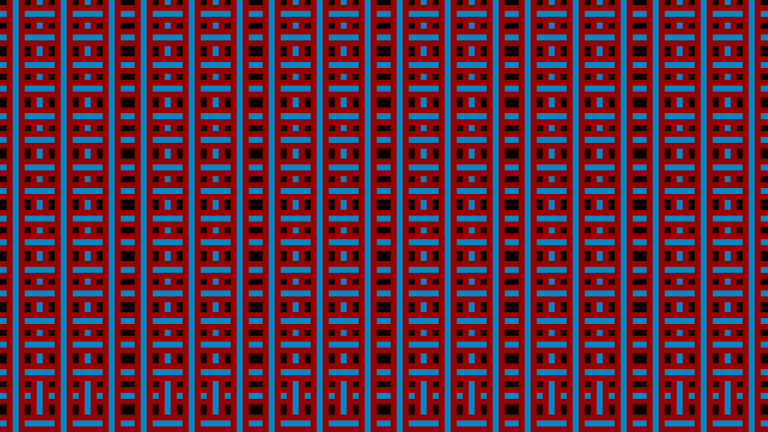
A Shadertoy shader for this pattern:

```glsl
// Woven ladder pattern: blue stripes and rungs with black blocks on red.

// Lengths are in stripe widths; the canvas is 72 of them high.
const float CANVAS_HEIGHT = 72.0;
const vec2  TILE          = vec2(128.0 / 6.0, 128.0 / 15.0);
const float SHIFT_X       = 0.05;
const float EDGE_PIXELS   = 1.0;

// Half sizes
const float HALF_STRIPE = 0.5;
const float HALF_NARROW = 1.167;
const float HALF_WIDE   = 2.5;
const float HALF_TALL   = 0.833;

// Positions inside the mirrored tile
const float INNER_STRIPE_X = 2.667;
const float WIDE_X         = 6.667;
const float SIDE_OFFSET    = 2.0;
const float RUNG_Y         = 2.3;

// Closing motif, measured from the top
const float END_Y    = 66.3;
const float HALF_END = 2.8;

const vec3 RED   = vec3(0.60, 0.00, 0.00);
const vec3 BLUE  = vec3(0.03, 0.53, 0.78);
const vec3 BLACK = vec3(0.03, 0.00, 0.00);

// Smoothed coverage of a band centred on zero
float band(float d, float halfWidth) {
    float edge = EDGE_PIXELS * CANVAS_HEIGHT / iResolution.y;
    return clamp((halfWidth - abs(d)) / edge + 0.5, 0.0, 1.0);
}

// Distance to the nearest multiple of the period
vec2 mirrorRepeat(vec2 p, vec2 period) {
    return abs(p - period * floor(p / period + 0.5));
}

void mainImage(out vec4 fragColor, in vec2 fragCoord) {
    vec2 p = fragCoord * CANVAS_HEIGHT / iResolution.y;
    p = vec2(p.x + SHIFT_X, CANVAS_HEIGHT - p.y);
    vec2 q = mirrorRepeat(p, TILE);
    float wideX = q.x - WIDE_X;

    // Columns
    float stripes = max(band(q.x - INNER_STRIPE_X, HALF_STRIPE),
                        band(q.x - 0.5 * TILE.x, HALF_STRIPE));
    float narrow  = band(q.x, HALF_NARROW);
    float wide    = band(wideX, HALF_WIDE);
    float post    = band(wideX, HALF_STRIPE);
    float sides   = band(abs(wideX) - SIDE_OFFSET, HALF_STRIPE);

    // Rows: tall and short blocks alternate between rungs
    float rungs  = band(q.y - RUNG_Y, HALF_STRIPE);
    float blocks = max(band(q.y, HALF_TALL),
                       band(q.y - 0.5 * TILE.y, HALF_STRIPE));

    // Near the bottom the posts join up and cut the wide rungs
    float closing = band(p.y - END_Y, HALF_END);
    float rungSpan = max(narrow, mix(wide, sides, closing));

    float black = blocks * max(narrow, sides);
    float blue  = max(stripes, max(rungs * rungSpan, post * max(blocks, closing)));

    vec3 color = mix(RED, BLACK, black);
    color = mix(color, BLUE, blue);
    fragColor = vec4(color, 1.0);
}
```
